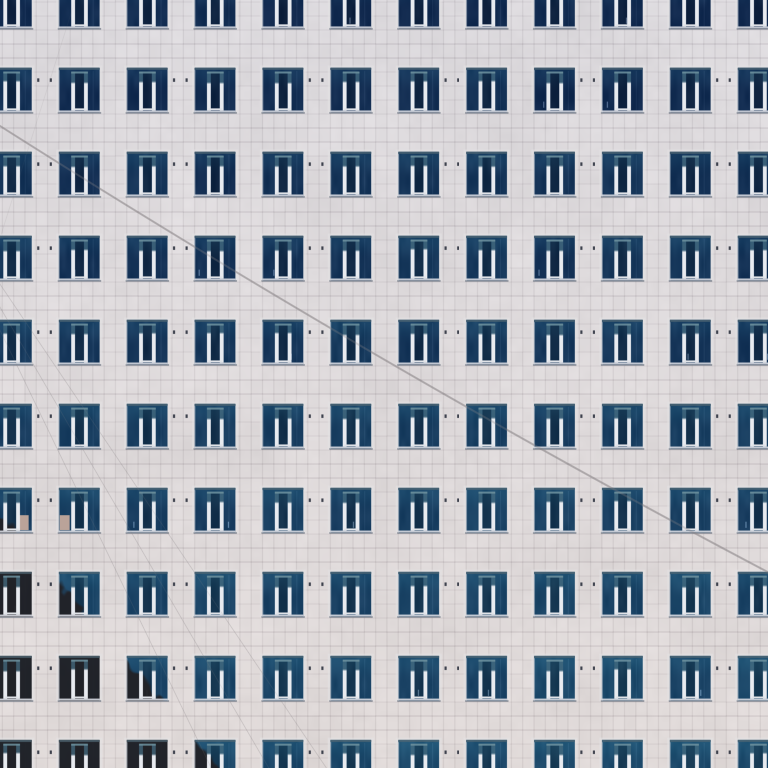
This pattern is drawn by a three.js fragment shader. Its source:

```glsl
// Tiled apartment facade: a grid of three-pane windows with paired wall vents
// and overhead cables. Each bay is a repeated cell built from soft boxes;
// hashes vary glass and tiles. The canvas is 100 units wide and high.
varying vec2 vUv;

float hash(vec2 c) {
  vec3 h = fract(c.xyx * 0.1031);
  h += dot(h, h.yzx + 33.33);
  return fract((h.x + h.y) * h.z);
}

float noise(vec2 p) {
  vec2 i = floor(p), f = fract(p);
  f = f * f * (3.0 - 2.0 * f);
  return mix(mix(hash(i), hash(i + vec2(1, 0)), f.x),
             mix(hash(i + vec2(0, 1)), hash(i + vec2(1, 1)), f.x), f.y);
}

// Soft-edged rectangle between two corners
float box(vec2 p, vec2 lo, vec2 hi) {
  vec2 m = smoothstep(-0.1, 0.1, p - lo) * smoothstep(-0.1, 0.1, hi - p);
  return m.x * m.y;
}

// Soft line through two points
float cable(vec2 p, vec2 a, vec2 b, float halfWidth) {
  vec2 d = normalize(b - a);
  float dist = abs(d.x * (p.y - a.y) - d.y * (p.x - a.x));
  return 1.0 - smoothstep(halfWidth - 0.1, halfWidth + 0.1, dist);
}

vec3 wallColor(vec2 p, vec2 q, float localY) {
  vec2 tile = vec2(q.x, q.y + 0.2) / vec2(1.473, 1.823);
  vec2 joint = abs(fract(tile + 0.5) - 0.5) * vec2(1.473, 1.823);
  vec2 seam = 1.0 - smoothstep(0.0, 0.17, joint);

  vec3 color = mix(vec3(0.875, 0.85, 0.845), vec3(0.865, 0.855, 0.87), p.y / 100.0);
  color += 0.018 * (hash(floor(tile) + 7.0) - 0.5);
  color += 0.03 * (noise(p * 0.12) - 0.5) + 0.015 * (noise(p * 0.9) - 0.5);
  color -= vec3(0.05, 0.052, 0.05) * seam.x;
  // Joints between floors are heavier
  color -= vec3(0.055, 0.06, 0.055) * seam.y * (localY < -1.0 ? 1.3 : 0.7);
  return color;
}

vec3 glassColor(vec2 p, vec2 w, vec2 cell) {
  float chance = hash(cell + 31.0);
  vec3 color = mix(vec3(0.11, 0.285, 0.415), vec3(0.065, 0.16, 0.305),
                   clamp(p.y / 100.0 + 0.25 * (chance - 0.5), 0.0, 1.0));
  color += vec3(0.02, 0.05, 0.05) * smoothstep(2.5, 5.5, w.y);
  color += 0.05 * (noise(w * vec2(1.6, 0.5) + cell * 9.0) - 0.5);
  // Centre sash is deeper; side panes have a faint inner edge
  color *= 1.0 - 0.22 * box(w, vec2(2.1, 0.4), vec2(3.25, 5.1));
  color += 0.05 * box(w, vec2(4.4, 0.3), vec2(4.52, 5.4));
  // Occasional bright glint low in a pane
  float glintX = 0.5 + 4.0 * hash(cell + 5.0);
  color += 0.28 * step(0.82, chance) * box(w, vec2(glintX, 0.6), vec2(glintX + 0.15, 1.4));

  // Dark reflection spreading from the lower left
  float edge = p.y - 33.0 + 1.15 * p.x + 1.6 * (noise(p * 1.1) - 0.5);
  color = mix(color, vec3(0.13, 0.125, 0.14), 0.92 * (1.0 - smoothstep(-0.5, 0.5, edge)));
  // Beige blinds in two neighbouring windows
  if (cell.y == 3.0 && cell.x < 2.0) {
    float left = cell.x < 1.0 ? 3.6 : 0.1;
    color = mix(color, vec3(0.73, 0.64, 0.60), box(w, vec2(left, 0.3), vec2(left + 1.3, 2.25)));
  }
  return color;
}

void main() {
  vec2 p = vUv * 100.0;

  // Cell grid, with w measured from each window's lower-left corner
  vec2 pitch = vec2(8.84, 10.94);
  vec2 q = p + vec2(1.17, 2.15);
  vec2 cell = floor((q + vec2(0.9, 4.4)) / pitch);
  vec2 w = q - cell * pitch;

  vec3 color = wallColor(p, q, w.y);

  // Pale surround and shadow beneath the sill
  color = mix(color, vec3(0.89, 0.885, 0.89), 0.6 * box(w, vec2(-0.35, -0.1), vec2(5.65, 6.1)));
  color = mix(color, vec3(0.42, 0.45, 0.5), 0.75 * box(w, vec2(-0.15, -0.18), vec2(5.5, 0.04)));

  // Glass, shaded lintel and side frames
  float opening = box(w, vec2(0.0, 0.02), vec2(5.3, 5.8));
  color = mix(color, glassColor(p, w, cell), opening);
  color = mix(color, vec3(0.31, 0.40, 0.45), 0.75 * box(w, vec2(0.0, 5.54), vec2(5.3, 5.82)));
  color = mix(color, vec3(0.75, 0.78, 0.82), 0.55 * box(w, vec2(-0.05, 0.0), vec2(0.1, 5.5)));

  // Mullions are bright below and shaded near the top
  float mullions = box(w, vec2(1.6, 0.2), vec2(2.1, 5.25)) + box(w, vec2(3.27, 0.2), vec2(3.77, 5.25));
  float lit = 1.0 - smoothstep(3.75, 4.15, w.y + 0.3 * (hash(cell) - 0.5));
  color = mix(color, mix(vec3(0.27, 0.42, 0.50), vec3(0.91, 0.92, 0.94), lit), mullions * mix(0.75, 1.0, lit));
  color = mix(color, vec3(0.43, 0.57, 0.62), 0.85 * box(w, vec2(1.6, 5.06), vec2(3.77, 5.32)));
  color = mix(color, vec3(0.88, 0.89, 0.91), box(w, vec2(1.8, 0.28), vec2(3.6, 0.52)));
  color = mix(color, vec3(0.84, 0.85, 0.88), 0.9 * box(w, vec2(-0.05, 0.03), vec2(5.35, 0.25)));

  // A pair of vents in every second gap
  vec2 vent = vec2(abs(w.x - 6.97) - 0.82, w.y - 4.2);
  float ventMask = box(vent, vec2(-0.14, -0.23), vec2(0.14, 0.23)) * step(mod(cell.x, 2.0), 0.5);
  color = mix(color, vec3(0.17, 0.19, 0.24), 0.9 * ventMask);

  // One sagging main cable and several faint ones
  float sag = abs(p.y - 83.6 + 0.635 * p.x - 0.00054 * p.x * p.x) / 1.17;
  float wires = 0.6 * (1.0 - smoothstep(0.03, 0.22, sag));
  for (int i = 0; i < 3; i++) {
    float k = float(i);
    wires = max(wires, 0.32 * cable(p, vec2(0.0, 63.0 - 3.0 * k), vec2(42.5 - 7.5 * k, 0.0), 0.05));
  }
  wires = max(wires, 0.14 * cable(p, vec2(0.0, 69.0), vec2(9.8, 100.0), 0.05));
  color = mix(color, vec3(0.54, 0.52, 0.53), wires * (1.0 - 0.5 * opening));

  gl_FragColor = vec4(color, 1.0);
}
```
